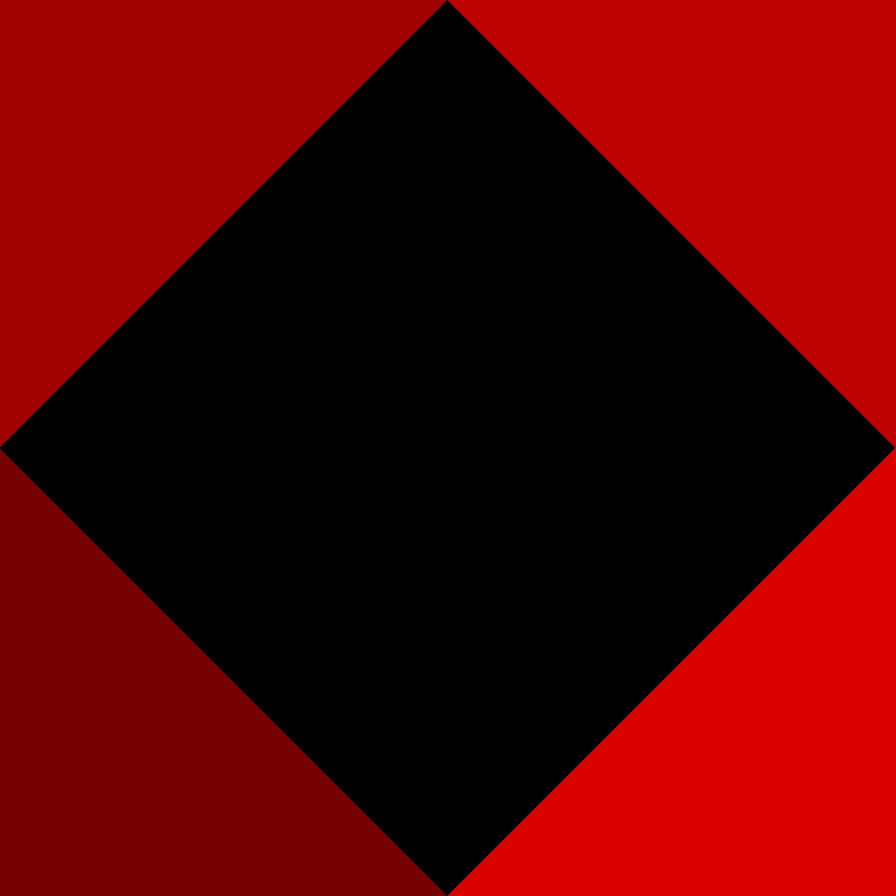
A WebGL 2 fragment shader for this background:

```glsl
#version 300 es
precision highp float;

uniform vec2 u_resolution;
out vec4 outColor;

const vec2 CENTER = vec2(0.4993, 0.5);
const float HALF_DIAGONAL = 0.5;
const vec3 DIAMOND_COLOR = vec3(0.0);
const vec3 BOTTOM_LEFT = vec3(0.46, 0.0, 0.0);
const vec3 BOTTOM_RIGHT = vec3(0.86, 0.0, 0.0);
const vec3 TOP_LEFT = vec3(0.63, 0.0, 0.0);
const vec3 TOP_RIGHT = vec3(0.75, 0.0, 0.0);

// Signed distance to a square standing on its corner
float diamondDistance(vec2 p, float halfDiagonal) {
    return (abs(p.x) + abs(p.y) - halfDiagonal) * inversesqrt(2.0);
}

// One flat red per quadrant
vec3 cornerColor(vec2 p, float blur) {
    vec2 side = smoothstep(-blur, blur, p);
    vec3 bottom = mix(BOTTOM_LEFT, BOTTOM_RIGHT, side.x);
    vec3 top = mix(TOP_LEFT, TOP_RIGHT, side.x);
    return mix(bottom, top, side.y);
}

void main() {
    vec2 p = gl_FragCoord.xy / u_resolution - CENTER;
    float blur = 0.5 / min(u_resolution.x, u_resolution.y);

    // Black diamond over the coloured corners
    float outside = smoothstep(-blur, blur, diamondDistance(p, HALF_DIAGONAL));
    vec3 color = mix(DIAMOND_COLOR, cornerColor(p, blur), outside);
    outColor = vec4(color, 1.0);
}
```
